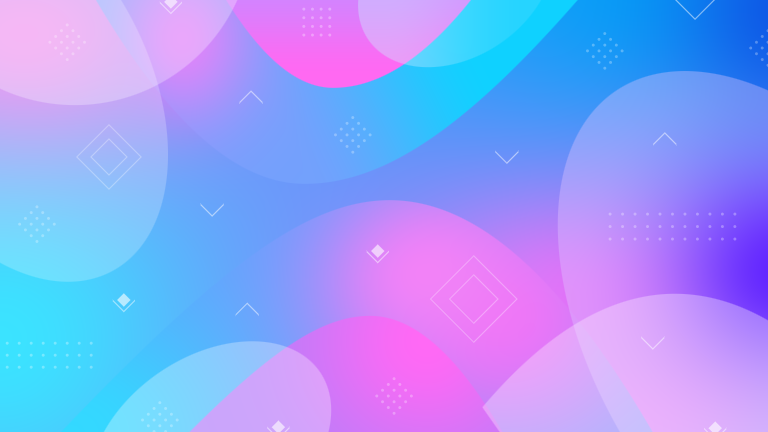
Reproduce this background procedurally as a WebGL 2 fragment shader.

```glsl
#version 300 es
precision highp float;
uniform vec2 u_resolution;
out vec4 fragColor;

float pixel; // size of one pixel on the 16 by 9 canvas

float cover(float d) { return clamp(0.5 - d / pixel, 0.0, 1.0); }

float fill(float f) { return clamp(0.5 - f / max(fwidth(f), 1e-5), 0.0, 1.0); }

vec3 glow(vec3 base, vec3 tint, vec2 offset, vec2 radius) {
  vec2 q = offset / radius;
  return mix(base, tint, exp(-dot(q, q)));
}

// Ellipse given by its half extents and its lean
float ellipse(vec2 p, vec2 extent, float lean) {
  vec2 q = p / extent;
  return sqrt((dot(q, q) - 2.0 * lean * q.x * q.y) / (1.0 - lean * lean)) - 1.0;
}

// Fall of a hill from its crest; each side has a curvature and a straightness
float fall(float x, vec2 left, vec2 right) {
  vec2 side = x < 0.0 ? left : right;
  return sqrt(side.y * side.y + 2.0 * side.x * side.y * x * x) - side.y;
}

float diamond(vec2 p, float radius) { return (abs(p.x) + abs(p.y) - radius) * 0.707; }

float chevron(vec2 p, float size) {
  float x = abs(p.x);
  return cover(max(abs(p.y + x) * 0.707 - 0.012, x - size));
}

float dots(vec2 p, vec2 count, float gap) {
  vec2 middle = 0.5 * (count - 1.0);
  vec2 id = clamp(round(p / gap + middle), vec2(0.0), count - 1.0);
  return cover(length(p - (id - middle) * gap) - 0.03);
}

vec3 backdrop(vec2 p) {
  vec3 c = vec3(0.43, 0.57, 0.98);
  c = glow(c, vec3(0.23, 0.89, 1.0), p - vec2(0.0, 2.0), vec2(4.5));
  c = glow(c, vec3(0.03, 0.63, 0.97), p - vec2(13.5, 9.2), vec2(6.0, 3.2));
  c = glow(c, vec3(0.05, 0.34, 0.9), p - vec2(16.6, 8.8), vec2(2.5));
  c = glow(c, vec3(0.9, 0.47, 0.97), p - vec2(12.2, 2.8), vec2(4.0, 2.2));
  c = glow(c, vec3(0.9, 0.45, 0.97), p - vec2(13.0, 0.3), vec2(4.0, 2.5));
  c = glow(c, vec3(0.38, 0.14, 1.0), p - vec2(16.4, 3.4), vec2(2.6, 2.3));
  c = glow(c, vec3(0.93, 0.5, 0.93), p - vec2(0.5, 8.3), vec2(3.8, 2.5));
  return glow(c, vec3(0.85, 0.5, 0.98), p - vec2(4.0, 7.9), vec2(1.1, 1.3));
}

vec3 waves(vec3 c, vec2 p) {
  // Broad blue wave hanging from the top
  float x = p.x - 6.35;
  float edge = 5.17 + fall(x, vec2(0.21, 50.0), vec2(0.144, 8.9));
  vec3 tint = mix(vec3(0.45, 0.63, 0.99), vec3(0.06, 0.82, 1.0),
                  smoothstep(6.0, 11.0, p.x + 0.5 * (p.y - 6.0)));
  tint = glow(tint, vec3(0.88, 0.52, 0.98), p - vec2(3.8, 8.2), vec2(1.5, 1.8));
  c = mix(c, tint, fill(edge - p.y));

  // Pink wave inside it
  edge = 7.17 + fall(p.x - 6.94, vec2(0.375, 50.0), vec2(0.226, 50.0));
  tint = mix(vec3(1.0, 0.41, 0.95), vec3(0.82, 0.52, 1.0), smoothstep(7.4, 9.3, p.y));
  c = mix(c, tint, fill(edge - p.y));

  // Wide central hill
  edge = 4.83 - fall(p.x - 8.12, vec2(0.157, 4.6), vec2(0.165, 99.0));
  tint = glow(vec3(0.38, 0.63, 0.99), vec3(0.2, 0.85, 1.0), p - vec2(1.5, 0.0), vec2(4.0, 3.0));
  tint = glow(tint, vec3(0.93, 0.45, 0.97), p - vec2(10.5, 2.4), vec2(3.6, 3.2));
  tint = glow(tint, vec3(0.95, 0.51, 0.97), p - vec2(8.9, 3.3), vec2(1.9, 1.6));
  c = mix(c, tint, fill(p.y - edge));

  // Small pink hill in front
  edge = 2.42 - fall(p.x - 7.71, vec2(0.24, 3.0), vec2(0.326, 50.0));
  tint = glow(vec3(0.7, 0.5, 0.98), vec3(1.0, 0.41, 0.96), p - vec2(8.9, 1.9), vec2(2.4));
  return mix(c, tint, fill(p.y - edge));
}

vec3 veils(vec3 c, vec2 p) {
  c = mix(c, vec3(1.0), 0.28 * fill(length(p - vec2(1.56, 10.52)) - 3.71));
  c = mix(c, vec3(1.0), 0.22 * fill(ellipse(p - vec2(0.21, 7.31), vec2(3.29, 4.18), -0.367)));
  float fade = mix(0.4, 0.12, smoothstep(8.0, 11.0, p.x));
  c = mix(c, vec3(0.8, 0.92, 1.0), fade * fill(ellipse(p - vec2(9.5, 9.41), vec2(2.04, 1.81), 0.286)));
  fade = 0.38 * smoothstep(0.0, 4.5, distance(p, vec2(16.3, 3.2)));
  c = mix(c, vec3(0.88, 0.77, 1.0), fade * fill(ellipse(p - vec2(16.56, 1.53), vec2(4.94, 5.99), -0.464)));
  c = mix(c, vec3(1.0), 0.3 * fill(ellipse(p - vec2(4.38, -0.31), vec2(2.52, 2.2), 0.347)));
  float x = p.x - 14.06;
  float crest = fill(p.y - 2.88 + 0.147 * x * x) * fill(10.06 - p.x + 0.7 * (0.5 - p.y));
  return mix(c, vec3(1.0, 0.96, 1.0), 0.34 * crest);
}

float ornaments(vec2 p) {
  const vec2 ups[3] = vec2[](vec2(5.23, 7.1), vec2(13.85, 6.23), vec2(5.15, 2.68));
  const vec2 downs[3] = vec2[](vec2(4.42, 4.5), vec2(10.56, 5.6), vec2(13.6, 1.73));
  const vec2 gems[5] = vec2[](vec2(2.58, 2.75), vec2(7.87, 3.77), vec2(3.56, 8.96),
                              vec2(5.8, 0.1), vec2(14.9, 0.08));
  const vec2 clusters[7] = vec2[](vec2(1.4, 8.12), vec2(7.35, 6.19), vec2(0.77, 4.33),
    vec2(8.21, 0.75), vec2(12.6, 7.94), vec2(3.33, 0.25), vec2(16.0, 8.0));
  float ink = chevron((p - vec2(14.48, 8.6)) * vec2(1.0, -1.0), 0.42) * 0.5;
  for (int i = 0; i < 3; i++) {
    ink = max(ink, 0.5 * chevron(p - ups[i], 0.24));
    ink = max(ink, 0.5 * chevron((p - downs[i]) * vec2(1.0, -1.0), 0.24));
  }
  for (int i = 0; i < 5; i++) {
    vec2 q = p - gems[i];
    ink = max(ink, 0.6 * cover(diamond(q, 0.14)));
    ink = max(ink, 0.5 * chevron(vec2(q.x, -q.y - 0.24), 0.23));
  }
  for (int i = 0; i < 7; i++) {
    vec2 q = p - clusters[i];
    ink = max(ink, 0.28 * dots(vec2(q.x + q.y, q.y - q.x) * 0.707, vec2(4.0), 0.17));
  }
  // Nested diamond outlines
  for (int i = 0; i < 4; i++) {
    vec2 q = p - (i < 2 ? vec2(2.27, 5.73) : vec2(9.87, 2.77));
    float radius = (i < 2 ? 0.67 : 0.9) * (i % 2 == 0 ? 1.0 : 0.56);
    ink = max(ink, 0.3 * cover(abs(diamond(q, radius)) - 0.011));
  }
  ink = max(ink, 0.3 * dots(p - vec2(14.01, 4.28), vec2(11.0, 3.0), 0.26));
  ink = max(ink, 0.3 * dots(p - vec2(0.9, 1.6), vec2(9.0, 3.0), 0.25));
  return max(ink, 0.3 * dots(p - vec2(6.6, 8.54), vec2(4.0), 0.18));
}

void main() {
  pixel = 9.0 / u_resolution.y;
  vec2 p = gl_FragCoord.xy * pixel;
  p.x += 8.0 - 0.5 * u_resolution.x * pixel;
  vec3 color = veils(waves(backdrop(p), p), p);
  fragColor = vec4(mix(color, vec3(1.0), ornaments(p)), 1.0);
}
```
